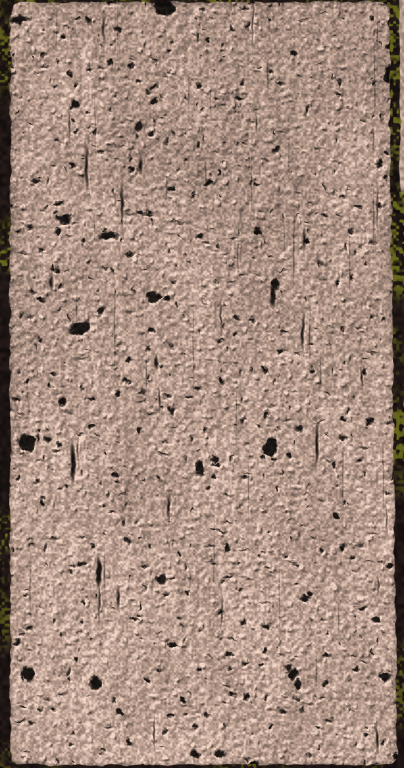
A Shadertoy shader for this texture:

```glsl
#define SOFT 0.0022
#define SUN_SHIFT vec2(0.0035, -0.0055)
#define CLAY_TONE 0.712
#define GRAIN 0.30
#define RELIEF 0.25
#define CHIP_SHARE 0.42
#define PEBBLE_SHARE 0.42
#define HOLE_SHARE 0.36
#define GOUGE_SHARE 0.24

vec3 hash3(vec2 c) {
    vec3 q = fract(c.xyx * vec3(0.1031, 0.1030, 0.0973));
    q += dot(q, q.yxz + 33.33);
    return fract((q.xxy + q.yzz) * q.zyx);
}

float noise(vec2 p) {
    vec2 i = floor(p), f = fract(p);
    f = f * f * (3.0 - 2.0 * f);
    return mix(mix(hash3(i).x, hash3(i + vec2(1, 0)).x, f.x),
               mix(hash3(i + vec2(0, 1)).x, hash3(i + vec2(1, 1)).x, f.x), f.y);
}

float fbm(vec2 p) {
    return 0.55 * noise(p) + 0.3 * noise(p * 2.1 + 17.0) + 0.15 * noise(p * 4.3 + 41.0);
}

float inside(float d) {
    return 1.0 - smoothstep(-SOFT, SOFT, d);
}

// Distance to the nearest of many randomly placed ellipses
float scatter(vec2 p, vec2 cell, float share, vec2 rMin, vec2 rMax, float seed) {
    vec2 home = floor(p / cell);
    float d = 1.0;
    for (int j = -1; j <= 1; j++)
    for (int i = -1; i <= 1; i++) {
        vec2 id = home + vec2(i, j);
        vec3 place = hash3(id + seed);
        vec3 kind = hash3(id + seed + 91.7);
        if (kind.x > share) continue;
        vec2 r = mix(rMin, rMax, kind.yz * kind.yz);
        vec2 v = (p - (id + place.xy) * cell) / r;
        d = min(d, (length(v) - 1.0) * min(r.x, r.y));
    }
    return d;
}

vec2 ragged(vec2 p, float freq, float amount) {
    return p + amount * (vec2(fbm(p * freq), fbm(p * freq + 53.0)) - 0.5);
}

// Small chips, deep holes and upright gouges
float pits(vec2 p) {
    vec2 q = ragged(p, 65.0, 0.020);
    float chips = scatter(q, vec2(0.033), CHIP_SHARE, vec2(0.0035, 0.0025), vec2(0.013, 0.010), 31.0);
    float holes = scatter(q, vec2(0.2), HOLE_SHARE, vec2(0.011), vec2(0.028, 0.025), 67.0);
    vec2 g = ragged(p, 40.0, 0.009);
    float gouges = scatter(g, vec2(0.09, 0.16), GOUGE_SHARE, vec2(0.002, 0.018), vec2(0.008, 0.060), 113.0);
    return min(chips, min(holes, gouges));
}

float pebbles(vec2 p) {
    return scatter(ragged(p, 80.0, 0.008), vec2(0.028), PEBBLE_SHARE, vec2(0.0035), vec2(0.009, 0.008), 151.0);
}

vec3 clay(float tone) {
    return tone * vec3(1.0, 0.845, 0.765) + max(tone - 0.73, 0.0) * vec3(0.0, 0.18, 0.25);
}

float brickEdge(vec2 p, float height) {
    vec2 lo = vec2(0.025, 0.008);
    vec2 hi = vec2(mix(0.983, 0.962, p.y / height), height - 0.005);
    vec2 q = abs(p - 0.5 * (lo + hi)) - 0.5 * (hi - lo) + 0.024;
    float box = length(max(q, 0.0)) + min(max(q.x, q.y), 0.0) - 0.024;
    return box + 0.012 * (fbm(p * 32.0) - 0.5);
}

// Dark joint with moss and a sliver of the next brick
vec3 joint(vec2 p, float height) {
    float patches = smoothstep(0.42, 0.68, fbm(p * vec2(9.0, 7.0) + 5.0) + 0.12 * (p.y / height - 0.5));
    float tufts = smoothstep(0.35, 0.8, noise(p * 130.0));
    vec3 soil = vec3(0.11, 0.08, 0.075) * (0.6 + 0.8 * noise(p * 90.0));
    vec3 col = mix(soil, vec3(0.40, 0.40, 0.11), patches * tufts);
    float next = inside(0.986 - p.x + 0.008 * fbm(p * 30.0)) * smoothstep(0.74, 0.76, p.y / height);
    return mix(col, clay(0.55 + 0.3 * noise(p * 120.0)), next);
}

void mainImage(out vec4 fragColor, in vec2 fragCoord) {
    vec2 p = fragCoord / iResolution.x;
    float height = iResolution.y / iResolution.x;

    // Grainy clay, warmer and brighter toward the bottom
    float tone = CLAY_TONE + 0.07 * (0.5 - p.y / height);
    tone += 0.16 * (fbm(p * 6.0) - 0.5) + GRAIN * (noise(p * 210.0) - 0.5);
    tone += RELIEF * (noise(p * 95.0) - noise((p - SUN_SHIFT) * 95.0));
    tone += 0.10 * (noise(p * vec2(90.0, 9.0)) - 0.5);

    // Hairline scratches
    float hair = scatter(ragged(p, 30.0, 0.004), vec2(0.08, 0.2), 0.3,
                         vec2(0.0010, 0.020), vec2(0.0020, 0.080), 211.0);
    tone -= 0.28 * inside(hair);

    // Pebbles with cast shadows
    float stone = inside(pebbles(p));
    tone -= 0.24 * inside(pebbles(p - SUN_SHIFT)) * (1.0 - stone);
    tone += 0.13 * stone;

    // Pits with sunlit far lips
    float depth = pits(p);
    float pit = inside(depth);
    tone += 0.12 * inside(pits(p - SUN_SHIFT)) * (1.0 - pit);
    float pitTone = mix(0.10, 0.40, smoothstep(-0.0045, 0.0, depth));
    tone = mix(tone, pitTone + 0.08 * (noise(p * 150.0) - 0.5), pit);

    // Worn brick outline
    float edge = brickEdge(p, height);
    tone -= 0.10 * smoothstep(-0.012, 0.0, edge);
    vec3 col = mix(joint(p, height), clay(clamp(tone, 0.06, 0.95)), inside(edge));
    fragColor = vec4(clamp(col, 0.0, 1.0), 1.0);
}
```
